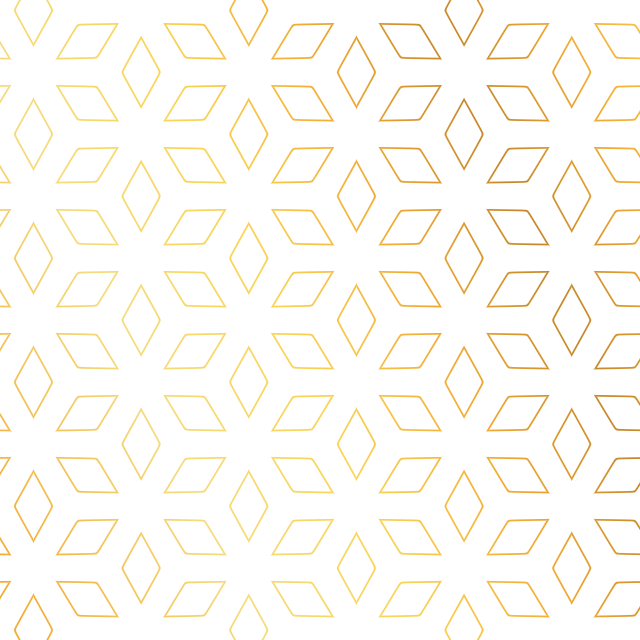
Give the GLSL for this pattern, as a Shadertoy shader.

```glsl
// Gold outlined rhombi on white, forming six-pointed stars on a triangular lattice.
// Each rhombus sits midway along a lattice edge; three edge directions are folded
// into repeating cells, and a slanted metallic gradient colours the strokes.

#define CELL vec2(0.3364, 0.1937)         // repeat across and down
#define STAR_CENTRE vec2(0.0523, 0.6934)  // one lattice point
#define HALF_LONG 0.0572                  // rhombus half diagonals, outer edge
#define HALF_SHORT 0.0317
#define CORNER_ROUND 0.0022               // softening of the obtuse corners
#define LINE_WIDTH 0.0027
#define GRADIENT_SLANT 0.45
#define PAPER vec3(1.0)

// Signed distance to a rhombus with sharp ends along y and rounded sides along x.
float rhombus(vec2 p) {
    float along = sqrt(p.y * p.y + CORNER_ROUND * CORNER_ROUND);
    vec2 normal = normalize(vec2(HALF_LONG, HALF_SHORT));
    return dot(vec2(abs(p.x), along), normal) - HALF_SHORT * normal.x;
}

// Nearest rhombus over three edge directions and both halves of the centred cell.
float starLattice(vec2 p) {
    float nearest = 1e3;
    for (int k = -1; k <= 1; k++) {
        vec2 edge = k == 0 ? vec2(0.0, CELL.y) : 0.5 * CELL * vec2(1.0, float(k));
        vec2 axis = normalize(edge);
        for (int j = 0; j < 2; j++) {
            vec2 q = p - 0.5 * edge - 0.5 * CELL * float(j);
            q -= CELL * floor(q / CELL + 0.5);
            vec2 local = vec2(dot(q, vec2(axis.y, -axis.x)), dot(q, axis));
            nearest = min(nearest, rhombus(local));
        }
    }
    return nearest;
}

float ramp(float start, float end, float t) {
    return clamp((t - start) / (end - start), 0.0, 1.0);
}

// Metallic bands: orange, pale gold, yellow, orange, bronze, orange.
vec3 goldGradient(float t) {
    const vec3 orange = vec3(0.95, 0.67, 0.20);
    const vec3 pale   = vec3(0.96, 0.86, 0.49);
    const vec3 yellow = vec3(0.98, 0.83, 0.33);
    const vec3 bronze = vec3(0.77, 0.53, 0.17);
    vec3 gold = mix(orange, pale, ramp(-0.40, -0.05, t));
    gold = mix(gold, yellow, ramp(-0.05, 0.22, t));
    gold = mix(gold, orange, ramp(0.22, 0.45, t));
    gold = mix(gold, bronze, ramp(0.45, 0.67, t));
    gold = mix(gold, orange, ramp(0.67, 0.86, t));
    return mix(gold, yellow, ramp(0.86, 1.10, t));
}

void mainImage(out vec4 fragColor, in vec2 fragCoord) {
    vec2 uv = fragCoord / iResolution.y;
    float pixel = 1.0 / iResolution.y;

    // Stroke lies just inside the rhombus edge.
    float d = starLattice(uv - STAR_CENTRE);
    float stroke = abs(d + 0.5 * LINE_WIDTH) - 0.5 * LINE_WIDTH;
    float coverage = clamp(0.5 - stroke / pixel, 0.0, 1.0);

    vec3 gold = goldGradient(uv.x - GRADIENT_SLANT * (1.0 - uv.y));
    fragColor = vec4(mix(PAPER, gold, coverage), 1.0);
}
```
